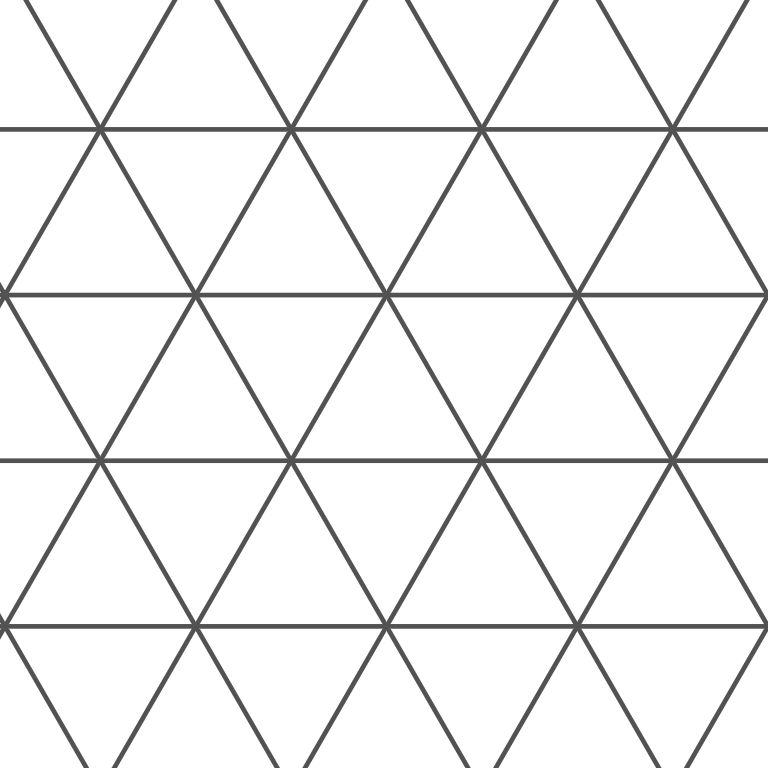
Write a WebGL 1 fragment shader that draws this pattern.

```glsl
precision highp float;
// Triangular grid of thin dark grey lines on white.

uniform vec2 u_resolution;

const vec2 CELL = vec2(0.2484, 0.2157);    // triangle side, row height
const vec2 ANCHOR = vec2(0.5033, 0.6158);  // position of one grid vertex
const float LINE_WIDTH = 0.0061;
const vec3 PAPER = vec3(1.0);
const vec3 INK = vec3(0.32);

// Distance to the nearest whole number.
float toInteger(float t) {
    return abs(fract(t + 0.5) - 0.5);
}

// Distance to the nearest line of the three families.
float gridDistance(vec2 p) {
    vec2 q = (p - ANCHOR) / CELL;
    float slantSpacing = CELL.x * CELL.y / length(vec2(CELL.y, 0.5 * CELL.x));
    float level = toInteger(q.y) * CELL.y;
    float rising = toInteger(q.x - 0.5 * q.y) * slantSpacing;
    float falling = toInteger(q.x + 0.5 * q.y) * slantSpacing;
    return min(level, min(rising, falling));
}

void main() {
    float pixel = 1.0 / min(u_resolution.x, u_resolution.y);
    vec2 p = gl_FragCoord.xy * pixel;

    // Edge coverage, ramped over one pixel
    float edge = gridDistance(p) - 0.5 * LINE_WIDTH;
    float ink = clamp(0.5 - edge / pixel, 0.0, 1.0);

    gl_FragColor = vec4(mix(PAPER, INK, ink), 1.0);
}
```
